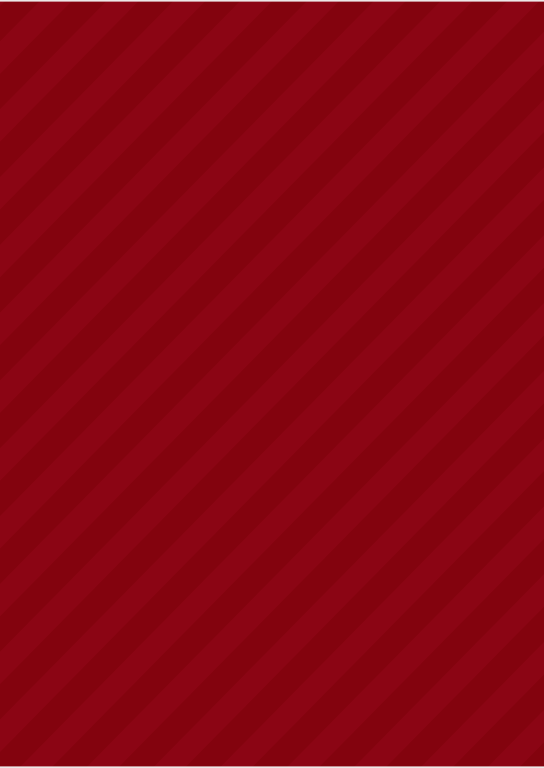
Reproduce this pattern procedurally as a WebGL 1 fragment shader.

```glsl
precision highp float;

uniform vec2 u_resolution;

// Lengths are fractions of the canvas height
const float STRIPE_PERIOD = 0.0883;  // spacing down the left edge
const float STRIPE_START = 0.0538;   // first light stripe, from the top left
const float STRIPE_SLOPE = 1.015;    // rise over run
const float LIGHT_SHARE = 0.48;      // light part of each period
const float RULE_WIDTH = 0.0021;

const vec3 DARK_RED = vec3(0.512, 0.01, 0.053);
const vec3 LIGHT_RED = vec3(0.546, 0.021, 0.077);
const vec3 RULE_GREY = vec3(0.93, 0.91, 0.91);

// Coverage of a shape whose inside depth is given, smoothed over one pixel
float coverage(float depth, float pixel) {
  return clamp(depth / pixel + 0.5, 0.0, 1.0);
}

// Depth inside the nearest light diagonal stripe
float stripeDepth(vec2 p) {
  float along = STRIPE_SLOPE * p.x + p.y - STRIPE_START;
  float phase = fract(along / STRIPE_PERIOD + 0.5 - 0.5 * LIGHT_SHARE);
  float depth = (0.5 * LIGHT_SHARE - abs(phase - 0.5)) * STRIPE_PERIOD;
  return depth / length(vec2(STRIPE_SLOPE, 1.0));
}

void main() {
  float height = max(u_resolution.y, 1.0);
  float pixel = 1.0 / height;
  vec2 p = gl_FragCoord.xy / height;
  float fromTop = 1.0 - p.y;

  // Diagonal stripes rising to the right
  float stripe = coverage(stripeDepth(vec2(p.x, fromTop)), pixel);
  vec3 color = mix(DARK_RED, LIGHT_RED, stripe);

  // Pale hairlines at the top and bottom
  float ruleDepth = RULE_WIDTH - min(fromTop, p.y);
  color = mix(color, RULE_GREY, coverage(ruleDepth, pixel));

  gl_FragColor = vec4(color, 1.0);
}
```
